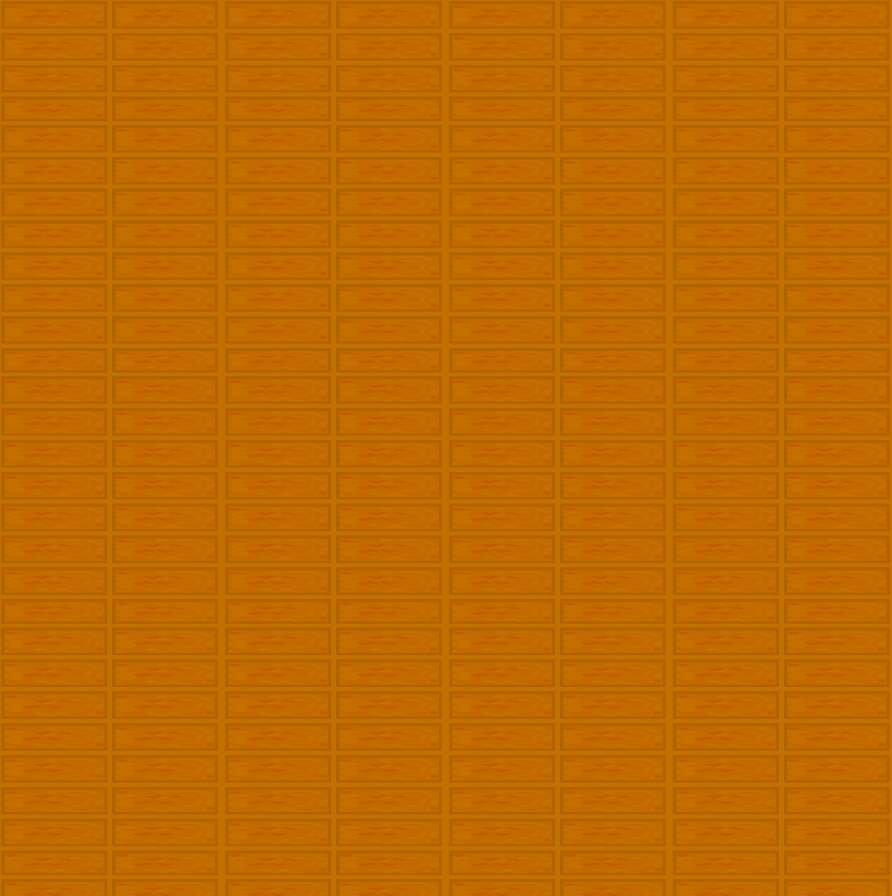
A WebGL 1 fragment shader for this texture:

```glsl
precision highp float;
// Rows of long wooden panels: each has a dark frame and a grained face, set in a lighter gap.
// Eight columns and about 28.6 rows repeat by mod; every eighth row is a little shorter.
// Grain comes from stretched noise and knot rings, with red streaks placed by a loop.
uniform vec2 u_resolution;

const vec2 CANVAS = vec2(510.0, 512.0);   // layout units
const vec2 PANEL = vec2(60.7, 15.9);
const float COLUMN_PITCH = 64.0;
const float ROW_PITCH = 18.2;
const float ROW_GROUP = 143.6;            // seven full rows and a short one
const float SHORT_HEIGHT = 14.2;

const vec3 LIGHT_WOOD = vec3(0.77, 0.44, 0.0);
const vec3 FACE_WOOD = vec3(0.76, 0.41, 0.0);
const vec3 FRAME_WOOD = vec3(0.69, 0.39, 0.0);
const vec3 RED_GRAIN = vec3(0.76, 0.36, 0.0);

float hash(vec2 p) {
  return fract(sin(dot(p, vec2(41.3, 289.1))) * 4375.85);
}

float noise(vec2 p) {
  vec2 i = floor(p);
  vec2 f = fract(p);
  f = f * f * (3.0 - 2.0 * f);
  float low = mix(hash(i), hash(i + vec2(1.0, 0.0)), f.x);
  float high = mix(hash(i + vec2(0.0, 1.0)), hash(i + vec2(1.0, 1.0)), f.x);
  return mix(low, high, f.y);
}

// Coverage of the rectangle between two corners
float boxMask(vec2 p, vec2 lo, vec2 hi, float aa) {
  vec2 d = max(lo - p, p - hi);
  vec2 inside = clamp(0.5 - d / aa, 0.0, 1.0);
  return inside.x * inside.y;
}

// Tapered horizontal streak
float streak(vec2 p, vec2 center, vec2 halfSize, float aa) {
  vec2 d = (p - center) / halfSize;
  float dist = (length(d) - 1.0) * halfSize.y;
  return 1.0 - smoothstep(-0.5 * aa, 0.5 * aa, dist);
}

// Light veins: long on the left, curling round a knot on the right
float veins(vec2 p, float aa) {
  float grain = noise(vec2(p.x * 0.15, p.y * 0.65) + 3.7);
  vec2 knot = (p - vec2(43.0, 8.0)) * vec2(0.32, 0.75);
  float rings = 0.5 + 0.5 * sin(length(knot) * 2.6 + grain * 4.0);
  float field = mix(grain, rings, 0.45 * smoothstep(30.0, 40.0, p.x));
  float blur = 0.05 + 0.05 * aa;
  return smoothstep(0.6 - blur, 0.6 + blur, field);
}

// Red grain in the middle and small marks in two corners
float redGrain(vec2 p, float aa) {
  float mask = 0.0;
  for (int i = 0; i < 4; i++) {
    float n = float(i);
    float side = 1.0 - 2.0 * mod(n, 2.0);
    vec2 center = vec2(17.8 + 6.3 * n, 7.4 + 1.6 * side);
    float bend = 0.3 * sin(p.x * 0.7 + n);
    vec2 halfSize = vec2(5.5 - 0.6 * n, 0.85 - 0.08 * n);
    mask = max(mask, streak(p + vec2(0.0, bend), center, halfSize, aa));
  }
  mask = max(mask, streak(p, vec2(5.5, 3.3), vec2(3.4, 0.7), aa));
  return max(mask, streak(p, vec2(56.0, 12.3), vec2(2.0, 0.7), aa));
}

vec3 panelColor(vec2 p, float height, float aa) {
  vec2 size = vec2(PANEL.x, height);
  vec2 grainPos = vec2(p.x, p.y * PANEL.y / height);
  vec3 face = mix(FACE_WOOD, LIGHT_WOOD, veins(grainPos, aa));
  face = mix(face, RED_GRAIN, redGrain(grainPos, aa));
  // The frame is heavier on the left and top
  float faceMask = boxMask(p, vec2(2.1, 1.9), size - vec2(1.7, 1.4), aa);
  vec3 color = mix(FRAME_WOOD, face, faceMask);
  return mix(LIGHT_WOOD, color, boxMask(p, vec2(0.0), size, aa));
}

void main() {
  vec2 uv = gl_FragCoord.xy / u_resolution;
  vec2 p = vec2(uv.x, 1.0 - uv.y) * CANVAS;
  float aa = CANVAS.y / u_resolution.y;

  // Columns alternate slightly in spacing
  float column = floor(p.x / COLUMN_PITCH);
  float x = mod(p.x, COLUMN_PITCH) - 0.7 * (1.0 - mod(column, 2.0));

  // Rows, with the last one of each group shortened
  float y = mod(p.y - 71.3, ROW_GROUP);
  float row = min(floor(y / ROW_PITCH), 7.0);
  float height = mix(PANEL.y, SHORT_HEIGHT, step(6.5, row));

  gl_FragColor = vec4(panelColor(vec2(x, y - row * ROW_PITCH), height, aa), 1.0);
}
```
